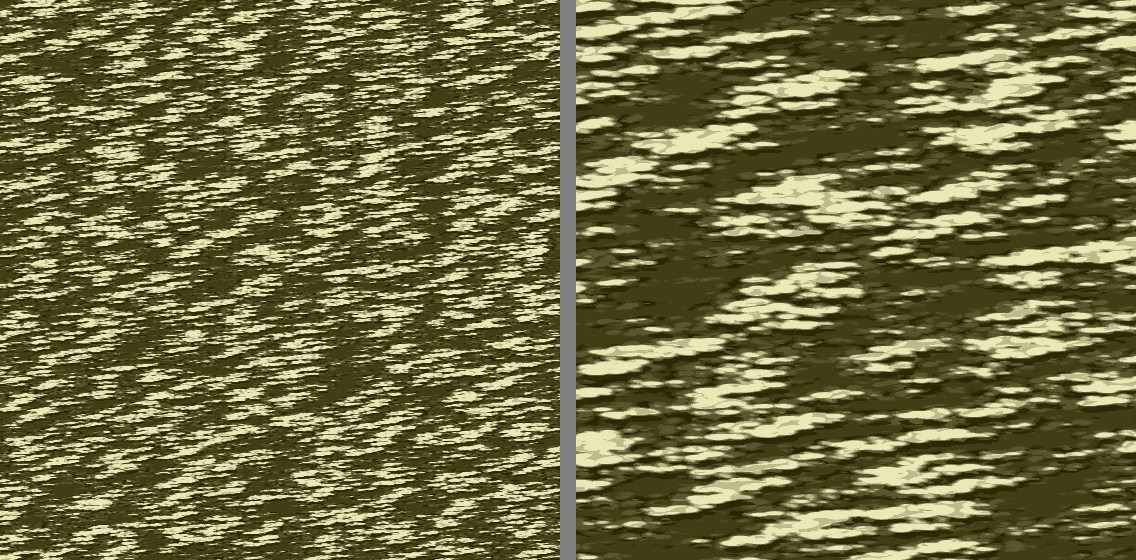
Left: the whole. Right: its middle third, enlarged.
A WebGL 1 fragment shader for this texture:

```glsl
precision highp float;
// Pale straw slivers gathered into slanted ripples on dark olive ground.
uniform vec2 u_resolution;

vec2 hash2(vec2 p) {
  vec2 k = vec2(dot(p, vec2(127.1, 311.7)), dot(p, vec2(269.5, 183.3)));
  return fract(sin(k) * 43758.545);
}

// Cellular noise: distance to the nearest point, scattered by jitter
float cells(vec2 p, float jitter) {
  vec2 cell = floor(p);
  float nearest = 8.0;
  for (int j = -1; j <= 1; j++) {
    for (int i = -1; i <= 1; i++) {
      vec2 corner = cell + vec2(float(i), float(j));
      vec2 d = corner + 0.5 + jitter * (hash2(corner) - 0.5) - p;
      nearest = min(nearest, dot(d, d));
    }
  }
  return sqrt(nearest);
}

// Height field: slanted ripples broken into flat slivers with ragged edges
float relief(vec2 p) {
  float sway = 0.005 * sin(p.x * 9.0 + p.y * 13.0) + 0.002 * sin(p.x * 21.0 - p.y * 17.0);
  float ripple = cells(vec2(p.x * 8.0, (p.y - 0.27 * p.x + sway) * 36.0), 0.8);
  float sliver = cells(vec2(p.x * 18.0, (p.y - 0.08 * p.x) * 135.0) + 31.0, 1.0);
  float ragged = cells(vec2(p.x * 75.0, (p.y + 0.05 * p.x) * 300.0) + 57.0, 1.0);
  return 1.0 - 0.72 * ripple - 0.84 * sliver - 0.36 * ragged;
}

void main() {
  vec2 uv = gl_FragCoord.xy / u_resolution.y;
  float height = relief(uv);
  float above = relief(uv + vec2(-0.002, 0.004));
  float speck = cells(vec2(uv.x * 75.0, (uv.y - 0.1 * uv.x) * 250.0) + 9.0, 1.0);

  // Ground with fine light and dark scratches close to the slivers
  vec3 olive = vec3(0.35, 0.34, 0.18);
  vec3 shade = vec3(0.17, 0.14, 0.01);
  vec3 straw = vec3(0.72, 0.71, 0.53);
  float closeness = smoothstep(-0.08, 0.10, height);
  vec3 color = vec3(0.26, 0.24, 0.08);
  color = mix(color, olive, closeness * (1.0 - smoothstep(0.34, 0.40, speck)));
  color = mix(color, shade, closeness * smoothstep(0.56, 0.62, speck));

  // Shadow under each sliver, then its lit steps with some mottling
  color = mix(color, shade, 0.85 * smoothstep(0.30, 0.35, above));
  color = mix(color, olive, smoothstep(0.20, 0.23, height));
  color = mix(color, vec3(0.51, 0.50, 0.33), smoothstep(0.27, 0.29, height));
  color = mix(color, straw, smoothstep(0.31, 0.33, height));
  color = mix(color, vec3(0.92, 0.91, 0.72), smoothstep(0.35, 0.38, height));
  color = mix(color, straw, 0.9 * smoothstep(0.36, 0.40, height) * smoothstep(0.58, 0.66, speck));
  gl_FragColor = vec4(color, 1.0);
}
```
